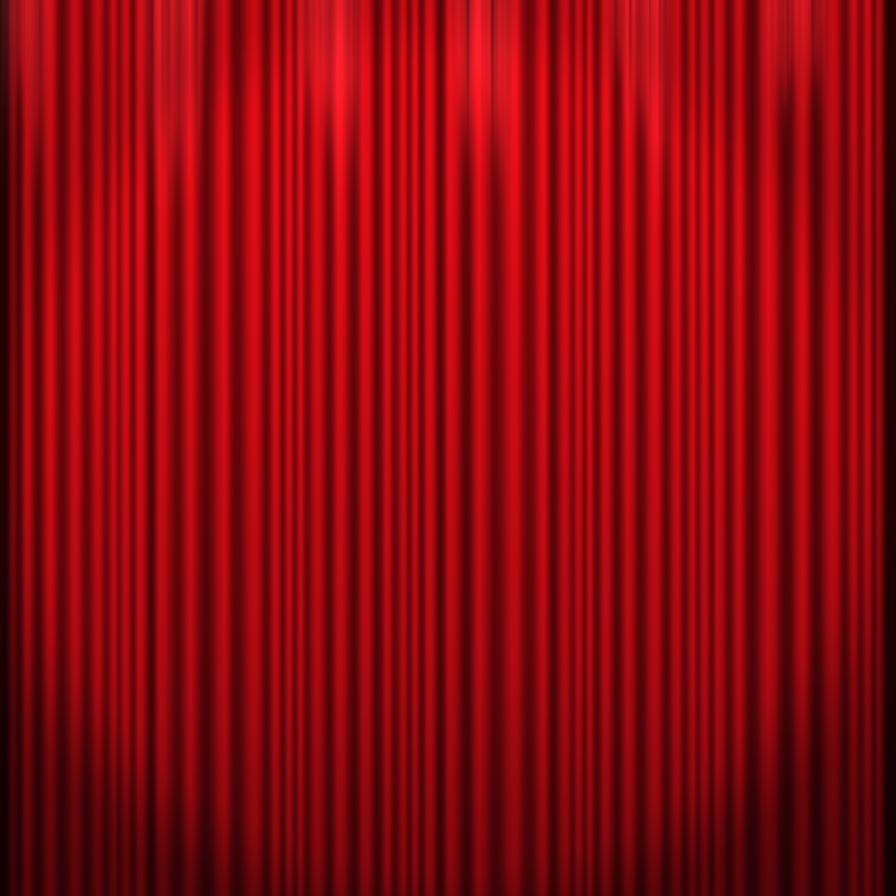
Write a three.js fragment shader that draws this texture.

```glsl
// Red stage curtain: irregular vertical pleats under a soft spotlight, with satin sheen at the top.
#define PLEAT_PITCH 0.02305   // mean distance between ridges
#define PLEAT_START 0.1406    // ridge number zero
#define MOTIF 7.0             // pleats in one repeat of the spacing
#define THREADS 260.0         // fine vertical threads across
#define VALLEY_DARK 0.39      // darkest valley relative to its ridge
#define SHEEN_REPEATS 5.77    // satin patches across
#define SPOT_CENTER vec2(0.488, 0.475)
#define SPOT_RADIUS 0.478
#define CLOTH_RED vec3(1.0, 0.052, 0.092)
#define SHEEN_PINK vec3(0.25, 0.13, 0.15)

varying vec2 vUv;

const float TAU = 6.2831853;

float hash(float n) {
  return fract(sin(n * 91.345 + 4.17) * 4375.54);
}

float noise(float x) {
  float i = floor(x);
  return mix(hash(i), hash(i + 1.0), smoothstep(0.0, 1.0, x - i));
}

// Ridge position: even spacing, bunched within each motif and swayed over two.
float ridgeX(float k) {
  float bunch = -0.0117 * sin(TAU * k / MOTIF);
  float sway = -0.0104 * cos(0.5 * TAU * k / MOTIF);
  return PLEAT_START + PLEAT_PITCH * k + bunch + sway + 0.0104;
}

// Brightness across the pleats, 1 on a ridge and lower in the valley between two.
float pleats(float x) {
  float guess = floor((x - PLEAT_START) / PLEAT_PITCH);
  float left = -1.0;
  float right = 2.0;
  float id = 0.0;
  for (int i = -3; i <= 3; i++) {
    float k = guess + float(i);
    float ridge = ridgeX(k);
    if (ridge <= x && ridge > left) {
      left = ridge;
      id = k;
    }
    if (ridge > x) right = min(right, ridge);
  }
  float gap = right - left;
  float t = (x - left) / gap;
  t = pow(t, mix(0.8, 1.25, hash(id + 30.0)));
  float valley = 0.5 - 0.5 * cos(TAU * t);
  float depth = (1.0 - VALLEY_DARK) * mix(0.78, 1.0, hash(id));
  depth *= mix(0.65, 1.0, smoothstep(0.009, 0.022, gap));
  return 1.0 - depth * valley;
}

// Satin patches that hang from the top with ragged lower ends.
float sheen(vec2 p) {
  float patches = smoothstep(-0.1, 0.9, cos(TAU * SHEEN_REPEATS * (p.x - 0.54)));
  float reach = 0.66 + 0.16 * noise(p.x * 45.0) + 0.06 * noise(p.x * 130.0);
  return patches * smoothstep(reach, 1.06, p.y);
}

void main() {
  vec2 p = vUv;
  float gloss = sheen(p);

  // Folds flatten where the sheen lies; threads show most there.
  float fold = mix(pleats(p.x), 0.92, 0.6 * smoothstep(0.0, 0.5, gloss));
  float thread = noise(p.x * THREADS) - 0.5;
  float scratch = smoothstep(0.7, 1.0, noise(p.x * THREADS * 0.7 + 50.0));
  fold *= 1.0 + thread * (0.06 + 0.2 * gloss) - 0.3 * scratch * gloss;

  // Light falls off downwards, outside the spot and at the side edges.
  float light = mix(0.64, 0.91, smoothstep(-0.05, 1.0, p.y));
  float outside = smoothstep(-0.045, 0.07, length(p - SPOT_CENTER) - SPOT_RADIUS);
  light *= 1.0 - outside * mix(0.3, 0.14, p.y);
  light *= mix(0.78, 1.0, smoothstep(-0.05, 0.3, p.y));
  float side = min(p.x, 1.0 - p.x);
  light *= mix(0.2, 1.0, smoothstep(0.0, 0.026, side));

  vec3 color = CLOTH_RED * fold * light;
  color += SHEEN_PINK * gloss * fold * (1.0 - 0.45 * outside);
  gl_FragColor = vec4(clamp(color, 0.0, 1.0), 1.0);
}
```
